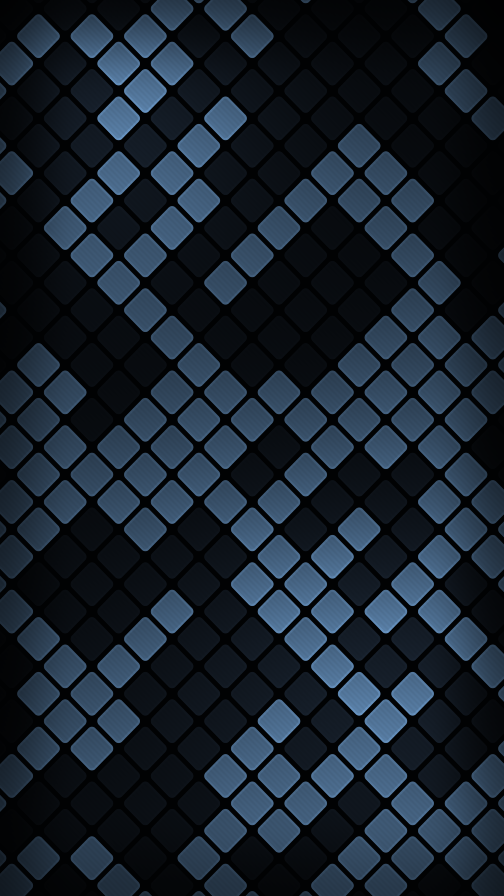
This pattern is drawn by a WebGL 1 fragment shader. Its source:

```glsl
precision highp float;

// A lattice of rounded diamond tiles on black, some steel blue and some nearly dark.
// Rotated grid coordinates give one tile per unit cell; hashed diagonal runs choose
// the lit tiles, and two broad glows with an edge vignette shade the whole sheet.

uniform vec2 u_resolution;

const vec2 TILES_PER_WIDTH = vec2(9.43, 9.197);
const vec2 FIRST_CENTRE = vec2(0.72, 0.66);
const float HALF_TILE = 0.437;
const float CORNER_RADIUS = 0.13;
const float RUN_LENGTH = 3.0;
const float RUN_CHANCE = 0.275;

const vec3 GAP_COLOUR = vec3(0.003, 0.006, 0.010);
const vec3 LIT_COLOUR = vec3(0.305, 0.435, 0.570);
const vec3 DARK_COLOUR = vec3(0.078, 0.110, 0.150);

float hash(vec2 p) {
  return fract(sin(dot(p, vec2(127.1, 311.7))) * 43758.5453);
}

float roundedBox(vec2 p, float halfSize, float radius) {
  vec2 d = abs(p) - halfSize + radius;
  return length(max(d, 0.0)) + min(max(d.x, d.y), 0.0) - radius;
}

// 1 when a cell belongs to a chosen run along its line, otherwise 0
float diagonalRun(float along, float line, float seed) {
  float shift = floor(hash(vec2(line, seed)) * 7.0);
  float run = floor((along + shift) / RUN_LENGTH);
  return step(hash(vec2(run + seed, line - seed)), RUN_CHANCE);
}

float litTile(vec2 cell) {
  return max(diagonalRun(cell.x, cell.y, 3.0), diagonalRun(cell.y, cell.x, 17.0));
}

float glow(vec2 uv, vec2 centre, vec2 radius) {
  vec2 d = (uv - centre) / radius;
  return exp(-dot(d, d));
}

float sheetLight(vec2 uv) {
  float light = 0.58;
  light += 0.42 * glow(uv, vec2(0.24, 0.87), vec2(0.34, 0.17));
  light += 0.44 * glow(uv, vec2(0.76, 0.25), vec2(0.52, 0.23));
  vec2 edge = min(uv, 1.0 - uv);
  float vignette = mix(0.52, 1.0, smoothstep(-0.02, 0.16, edge.x));
  vignette *= mix(0.62, 1.0, smoothstep(-0.02, 0.10, edge.y));
  return light * vignette;
}

vec3 tileColour(vec2 cell, vec2 local, float dist, float light) {
  float lit = litTile(cell);
  float variation = 0.95 + 0.10 * hash(cell + 41.0);
  float slope = 1.0 + 0.14 * (local.x + local.y);
  vec3 colour = mix(DARK_COLOUR * light * light, LIT_COLOUR * light, lit);
  // Faint brushed grain and a thin pale rim
  float grain = 1.0 + 0.025 * sin(local.y * 60.0);
  float rim = smoothstep(-0.075, -0.035, dist);
  colour *= variation * slope * grain;
  return colour * (1.0 + rim * mix(0.10, 0.16, lit));
}

void main() {
  vec2 uv = gl_FragCoord.xy / u_resolution;
  vec2 fromTop = vec2(gl_FragCoord.x, u_resolution.y - gl_FragCoord.y);
  vec2 p = fromTop / u_resolution.x * TILES_PER_WIDTH - FIRST_CENTRE;

  // Diagonal axes: down-right and down-left
  vec2 lattice = vec2(p.x + p.y, p.y - p.x);
  vec2 cell = floor(lattice + 0.5);
  vec2 local = lattice - cell;

  float dist = roundedBox(local, HALF_TILE, CORNER_RADIUS);
  float pixel = TILES_PER_WIDTH.x * 1.414 / u_resolution.x;
  float coverage = 1.0 - smoothstep(-0.6 * pixel, 0.6 * pixel, dist);

  vec3 colour = tileColour(cell, local, dist, sheetLight(uv));
  gl_FragColor = vec4(mix(GAP_COLOUR, colour, coverage), 1.0);
}
```
